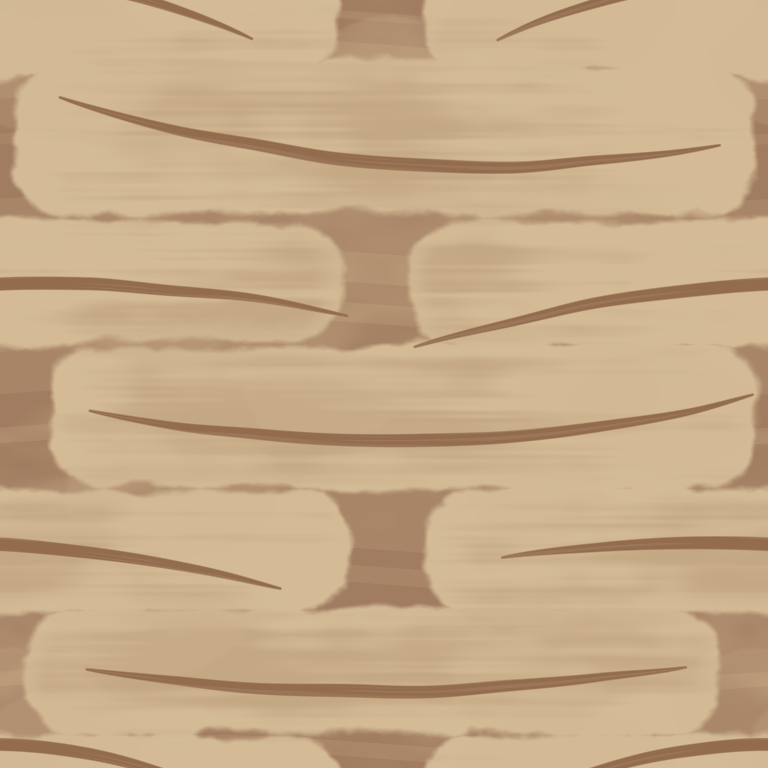
This texture is drawn by a Shadertoy shader. Its source:

```glsl
// Painted bark: six staggered rows of pale ragged slabs, each with one curved brown grain stroke.

const int ROWS = 6;
const float TAU = 6.2831853;

const vec3 LIGHT  = vec3(0.83, 0.735, 0.59);
const vec3 TAN    = vec3(0.77, 0.66, 0.515);
const vec3 MID    = vec3(0.71, 0.585, 0.455);
const vec3 DARK   = vec3(0.63, 0.485, 0.375);
const vec3 STROKE = vec3(0.575, 0.425, 0.305);

// Slab variation per row: offset x, offset y, half width, half height
const vec4 SLAB[ROWS] = vec4[ROWS](
    vec4( 0.000, -0.020, 0.477, 0.101), vec4(-0.008, 0.003, 0.456, 0.080),
    vec4( 0.025,  0.010, 0.462, 0.094), vec4( 0.004, 0.017, 0.452, 0.080),
    vec4(-0.016,  0.009, 0.452, 0.081), vec4(-0.003, -0.004, 0.444, 0.070));

// Grain variation per row: left x, right x, left y, right y; then the bend
const vec4 GRAIN[ROWS] = vec4[ROWS](
    vec4(-0.422, 0.437, -0.072, -0.009), vec4(-0.460, 0.452, 0.087, 0.044),
    vec4(-0.383, 0.480,  0.001, -0.016), vec4(-0.346, 0.365, 0.029, 0.068),
    vec4(-0.387, 0.393,  0.008,  0.001), vec4(-0.352, 0.328, 0.021, 0.020));
const float BEND[ROWS] = float[ROWS](0.053, 0.059, 0.050, 0.038, 0.031, 0.081);

float hash(vec2 p) {
    return fract(sin(dot(p, vec2(127.1, 311.7))) * 43758.5453);
}

// Value noise that tiles over the unit square; freq holds whole numbers
float noise(vec2 p, vec2 freq) {
    p *= freq;
    vec2 i = floor(p), f = fract(p);
    f = f * f * (3.0 - 2.0 * f);
    vec2 a = mod(i, freq), b = mod(i + 1.0, freq);
    return mix(mix(hash(a), hash(vec2(b.x, a.y)), f.x),
               mix(hash(vec2(a.x, b.y)), hash(b), f.x), f.y);
}

float fbm(vec2 p, vec2 freq) {
    float sum = 0.0, amp = 0.533;
    for (int i = 0; i < 4; i++) {
        sum += amp * noise(p, freq);
        freq *= 2.0;
        amp *= 0.5;
    }
    return sum;
}

// Shortest offset between two points on the repeating tile
vec2 wrapped(vec2 d) {
    return d - floor(d + 0.5);
}

float roundedBox(vec2 p, vec2 halfSize, float radius) {
    vec2 q = abs(p) - halfSize + radius;
    return length(max(q, 0.0)) + min(max(q.x, q.y), 0.0) - radius;
}

vec2 rowCenter(int row) {
    return vec2(0.5 + 0.5 * float(row % 2), 0.199 + float(row) / float(ROWS));
}

// Signed distance to a tapered arc: x = across the stroke, y = edge distance
vec2 grainStroke(vec2 q, vec4 ends, float bend, float wobble) {
    float span = ends.y - ends.x;
    float t = clamp((q.x - ends.x) / span, 0.0, 1.0);
    float arch = 4.0 * t * (1.0 - t);
    float slope = (ends.w - ends.z + 4.0 * bend * (1.0 - 2.0 * t)) / span;
    float dy = (q.y - mix(ends.z, ends.w, t) - bend * arch - wobble) / sqrt(1.0 + slope * slope);
    float dx = max(max(ends.x - q.x, q.x - ends.y), 0.0);
    return vec2(dy, length(vec2(dx, dy)) - 0.0015 - 0.0070 * pow(arch, 0.8));
}

// Brown ground with slightly slanted translucent bands
vec3 ground(vec2 p, float wash) {
    vec2 slanted = p + vec2(0.0, 0.012 * sin(TAU * p.x));
    float band = smoothstep(0.52, 0.57, noise(slanted, vec2(2.0, 44.0)));
    return mix(DARK, MID, clamp(smoothstep(0.38, 0.66, wash) * 0.75 + band * 0.38, 0.0, 1.0));
}

// Pale slab paint: cloudy washes crossed by fine horizontal brush lines
vec3 slabPaint(vec2 p, float wash, float edge) {
    float brush = noise(p, vec2(3.0, 70.0)) * 0.6 + noise(p, vec2(5.0, 190.0)) * 0.4;
    float shade = smoothstep(0.40, 0.68, wash * 0.68 + brush * 0.32);
    float rim = smoothstep(-0.035, -0.004, edge);
    return mix(LIGHT, TAN, shade * (1.0 - 0.6 * rim));
}

void mainImage(out vec4 fragColor, in vec2 fragCoord) {
    vec2 p = fragCoord / iResolution.xy;
    p.y = 1.0 - p.y;
    float aa = 1.0 / min(iResolution.x, iResolution.y);

    float wash = fbm(p, vec2(4.0, 7.0));
    float fringe = fbm(p, vec2(22.0, 30.0)) - 0.5;
    float drift = noise(p, vec2(5.0, 9.0)) - 0.5;
    vec3 color = ground(p, wash);

    // Slabs merge into one ragged pale layer
    float edge = 1.0;
    for (int i = 0; i < ROWS; i++) {
        vec2 q = wrapped(p - rowCenter(i) - SLAB[i].xy);
        edge = min(edge, roundedBox(q, SLAB[i].zw, 0.065));
    }
    edge += fringe * 0.022 + drift * 0.016;
    color = mix(color, slabPaint(p, wash, edge), smoothstep(0.005, -0.006, edge));

    // Scattered thin washes with soft torn outlines
    for (int i = 0; i < 12; i++) {
        float k = float(i) + 1.0;
        vec2 q = wrapped(p - vec2(hash(vec2(k, 3.0)), hash(vec2(k, 8.0))));
        float d = length(q * vec2(0.8, 1.3)) - 0.07 - 0.05 * hash(vec2(k, 5.0)) + fringe * 0.02;
        color = mix(color, mix(TAN, LIGHT, 0.7), 0.20 * smoothstep(0.004, -0.004, d));
    }

    // Grain strokes, bent down and up on alternate rows
    float wobble = 0.006 * (noise(p, vec2(9.0, 6.0)) - 0.5);
    for (int i = 0; i < ROWS; i++) {
        float bend = BEND[i] * (1.0 - 2.0 * float(i % 2));
        vec2 s = grainStroke(wrapped(p - rowCenter(i)), GRAIN[i], bend, wobble);
        float fiber = smoothstep(0.55, 0.9, noise(vec2(p.x, s.x + 0.5), vec2(6.0, 420.0)));
        color = mix(color, mix(STROKE, DARK, 0.6 * fiber), smoothstep(aa, -aa, s.y));
    }
    fragColor = vec4(color, 1.0);
}
```
